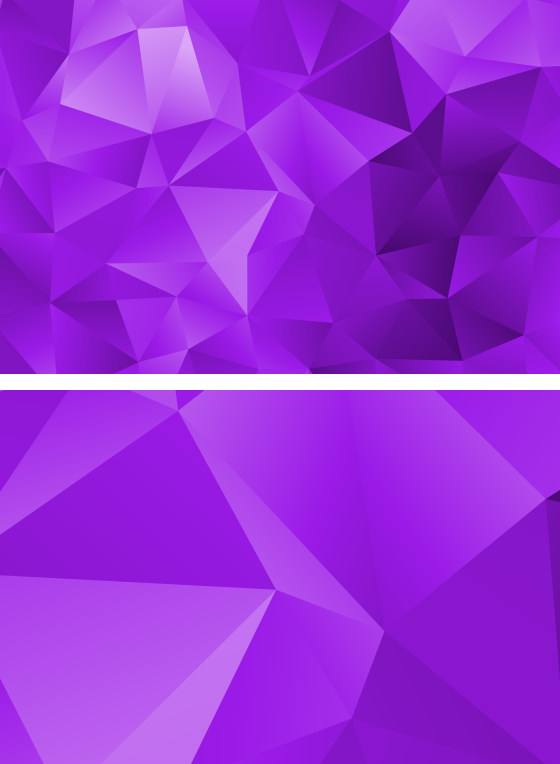
Top, the full canvas; bottom, a detail of the centre.
Give the GLSL for this background, as a WebGL 1 fragment shader.

```glsl
precision highp float;
// Low-poly backdrop: violet triangles with soft inner gradients, pale glows and deep shade.

uniform vec2 u_resolution;

const float CELLS = 5.8;         // mesh cells per canvas height
const float JITTER = 0.8;        // vertex displacement, in cells (below 1 keeps the mesh valid)
const float FACET_CONTRAST = 0.5;
const float FACET_SLOPE = 0.6;   // strongest gradient inside a facet, per cell
const float BASE_TONE = 0.02;
const vec2 SEED = vec2(17.0, 43.0);
const vec3 VIOLET = vec3(0.605, 0.105, 0.905);
const vec3 DEEP = vec3(0.285, 0.035, 0.445);
const vec3 PALE = vec3(0.87, 0.68, 0.97);

float hash(vec2 p) {
    return fract(sin(dot(p, vec2(127.1, 311.7))) * 43758.5453);
}

float cross2(vec2 a, vec2 b) {
    return a.x * b.y - a.y * b.x;
}

vec2 meshVertex(vec2 node) {
    vec2 id = node + SEED;
    return node + JITTER * (vec2(hash(id), hash(id + 71.3)) - 0.5);
}

float glow(vec2 p, vec2 center, float radius) {
    vec2 d = (p - center) / radius;
    return exp(-dot(d, d));
}

// Broad light and shade, in canvas heights
float lighting(vec2 p) {
    float light = 0.70 * glow(p, vec2(0.37, 0.83), 0.17)
                + 0.60 * glow(p, vec2(0.57, 0.36), 0.15)
                + 0.75 * glow(p, vec2(1.22, 0.93), 0.13)
                + 0.45 * glow(p, vec2(0.86, 0.66), 0.14);
    float shade = 0.75 * glow(p, vec2(1.22, 0.55), 0.29)
                + 0.60 * glow(p, vec2(1.15, 0.08), 0.25)
                + 0.35 * glow(p, vec2(0.03, 0.15), 0.25)
                + 0.30 * glow(p, vec2(0.02, 0.90), 0.17)
                + 0.30 * glow(p, vec2(0.98, 0.85), 0.15);
    return BASE_TONE + light - shade;
}

// Tone runs from -1 (deep) through 0 (violet) to 1 (pale)
vec3 toneColor(float tone) {
    vec3 dark = mix(VIOLET, DEEP, clamp(-tone, 0.0, 1.05));
    return mix(dark, PALE, clamp(tone, 0.0, 0.95));
}

// Signed distance to the line a-b, positive on its left
float edgeDistance(vec2 p, vec2 a, vec2 b) {
    return cross2(normalize(b - a), p - a);
}

// Adds the facet colour to rgb and its pixel coverage to a
void addFacet(vec2 p, vec2 a, vec2 b, vec2 c, vec2 id, float pixel, inout vec4 sum) {
    float side = sign(cross2(b - a, c - a));
    float inside = min(side * edgeDistance(p, a, b),
                   min(side * edgeDistance(p, b, c), side * edgeDistance(p, c, a)));
    float coverage = smoothstep(-0.7 * pixel, 0.7 * pixel, inside);
    if (coverage <= 0.0) return;

    vec2 centroid = (a + b + c) / 3.0;
    float angle = 6.2832 * hash(id + 5.7);
    float slope = FACET_SLOPE * hash(id + 9.1);
    float tone = lighting(centroid / CELLS)
               + FACET_CONTRAST * (hash(id) - 0.5)
               + slope * dot(p - centroid, vec2(cos(angle), sin(angle)));
    sum += coverage * vec4(toneColor(tone), 1.0);
}

void main() {
    vec2 p = CELLS * gl_FragCoord.xy / u_resolution.y;
    float pixel = CELLS / u_resolution.y;
    vec2 home = floor(p);
    vec4 sum = vec4(0.0);

    // Each jittered quad is split into two facets
    for (int j = -1; j <= 1; j++) {
        for (int i = -1; i <= 1; i++) {
            vec2 cell = home + vec2(float(i), float(j));
            vec2 a = meshVertex(cell);
            vec2 b = meshVertex(cell + vec2(1.0, 0.0));
            vec2 c = meshVertex(cell + vec2(1.0, 1.0));
            vec2 d = meshVertex(cell + vec2(0.0, 1.0));

            // Take the shorter diagonal that lies within the quad
            bool acValid = cross2(c - a, b - a) * cross2(c - a, d - a) < 0.0;
            bool bdValid = cross2(d - b, a - b) * cross2(d - b, c - b) < 0.0;
            bool useAC = acValid && (!bdValid || distance(a, c) < distance(b, d));

            vec2 id = cell + SEED;
            if (useAC) {
                addFacet(p, a, b, c, id, pixel, sum);
                addFacet(p, a, c, d, id + 0.5, pixel, sum);
            } else {
                addFacet(p, a, b, d, id, pixel, sum);
                addFacet(p, b, c, d, id + 0.5, pixel, sum);
            }
        }
    }
    gl_FragColor = vec4(sum.rgb / max(sum.a, 0.0001), 1.0);
}
```
